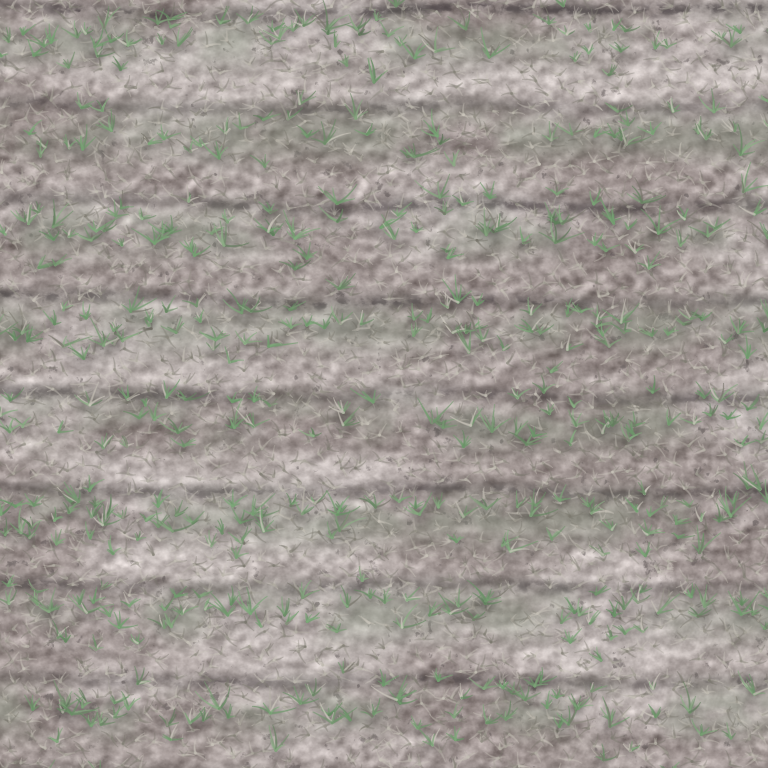
A WebGL 1 fragment shader for this texture:

```glsl
precision highp float;
// Furrowed dry soil with eight sparse rows of young grass, tyre marks and straw.
uniform vec2 u_resolution;

float hash(vec2 p) {
  return fract(sin(dot(p, vec2(127.1, 311.7))) * 43758.5453);
}

float noise(vec2 p) {
  vec2 i = floor(p), f = fract(p);
  f = f * f * (3.0 - 2.0 * f);
  return mix(mix(hash(i), hash(i + vec2(1, 0)), f.x),
             mix(hash(i + vec2(0, 1)), hash(i + vec2(1, 1)), f.x), f.y);
}

float fbm(vec2 p) {
  float sum = 0.0, amp = 0.5;
  for (int i = 0; i < 4; i++) {
    sum += amp * noise(p);
    p = mat2(1.6, 1.2, -1.2, 1.6) * p + 17.3;
    amp *= 0.5;
  }
  return sum;
}

// Smooth bump of the given width around zero.
float bump(float x, float width) {
  return exp(-x * x / (width * width));
}

// Coverage of a bent, tapering blade that grows from the origin along dir.
float blade(vec2 p, vec2 dir, float bend, float width, float soft) {
  float t = clamp(dot(p, dir) / dot(dir, dir), 0.0, 1.0);
  vec2 spine = dir * t + vec2(-dir.y, dir.x) * bend * t * (1.0 - t);
  float w = width * (1.0 - 0.7 * t);
  return 1.0 - smoothstep(w - soft, w + soft, length(p - spine));
}

// One fan of blades per grid cell; dry = 1 gives loose straw everywhere.
vec3 tufts(vec3 col, vec2 p, float cells, float seed, float dry) {
  vec2 g = p * cells;
  float soft = cells * max(0.0011, 0.8 / u_resolution.y);
  for (int j = 0; j < 3; j++) {
    for (int i = 0; i < 3; i++) {
      vec2 cell = floor(g) + vec2(float(i) - 1.0, 1.0 - float(j));
      vec2 key = cell + seed;
      vec2 root = cell + vec2(hash(key), hash(key + 7.3));
      float off = fract(root.y / cells * 8.0 - 0.1) - 0.5;
      float clump = smoothstep(0.15, 0.75, noise(root / cells * vec2(9, 8) + seed));
      float grow = mix(bump(off, 0.25) * (0.15 + 0.85 * clump), 0.85, dry);
      if (hash(key + 3.1) > grow) continue;
      vec2 q = g - root;
      // soft shade at the foot of the tuft
      col *= 1.0 - 0.13 * (1.0 - dry) * exp(-dot(q, q) * 9.0);
      for (int k = 0; k < 6; k++) {
        vec2 id = key * 1.7 + float(k) * 5.13;
        float a = hash(id), b = hash(id + 11.7), c = hash(id + 23.9);
        float angle = (a - 0.45) * mix(2.7, 5.0, dry);
        vec2 dir = vec2(sin(angle), cos(angle)) * mix(0.3, 0.88, b * b);
        float cover = blade(q, dir, (c - 0.5) * 0.7, cells * 0.0016, soft);
        vec3 green = mix(vec3(0.37, 0.47, 0.35), vec3(0.58, 0.71, 0.55), c);
        green = mix(green, vec3(0.43, 0.64, 0.43), 0.6 * hash(key + 31.0));
        vec3 straw = mix(vec3(0.47, 0.46, 0.42), vec3(0.80, 0.78, 0.74), smoothstep(0.2, 0.7, c));
        float pale = max(dry, step(0.8, hash(id + 41.0)));
        col = mix(col, mix(green, straw, pale), cover * mix(0.75, 0.42, dry));
      }
    }
  }
  return col;
}

void main() {
  vec2 p = gl_FragCoord.xy / u_resolution.y;

  // soil: broad tint, then crumbs lit from above
  float broad = fbm(p * vec2(5, 11));
  vec3 col = mix(vec3(0.60, 0.555, 0.545), vec3(0.74, 0.705, 0.695), smoothstep(0.25, 0.7, broad));
  vec2 q = p * vec2(48, 62);
  col += 0.42 * (fbm(q) - fbm(q + vec2(-0.25, 0.5)));
  col += 0.16 * (fbm(p * 110.0 + 4.0) - 0.47);

  // furrow position above each grass row, gently wavering
  float y = p.y * 8.0 - 0.39 + 0.14 * (noise(vec2(p.x * 5.0, p.y * 3.0)) - 0.5);
  float row = floor(y);
  float f = fract(y) - 0.5;
  float worn = hash(vec2(row, 4.7));

  // chevron tyre marks on the bank above the furrow
  float bank = smoothstep(0.03, 0.12, f) * (1.0 - smoothstep(0.32, 0.42, f));
  float lug = sin(6.2832 * (p.x * 44.0 + abs(f - 0.22) * 4.5 + 0.7 * noise(p * 25.0)));
  float pressed = smoothstep(0.35, 0.65, noise(vec2(p.x * 4.0, row * 3.7)));
  col += bank * (0.025 + 0.055 * lug * pressed * (0.3 + 0.7 * worn));

  // crumbling dark lip of the furrow with a smooth pale floor
  float crumbs = fbm(p * vec2(60, 85) + 9.0);
  float lip = bump(f + 0.12 * (crumbs - 0.5), 0.055);
  float broken = smoothstep(0.25, 0.65, noise(vec2(p.x * 7.0, row * 5.3)));
  float gap = lip * smoothstep(0.35, 0.58, crumbs) * (0.35 + 0.65 * broken) * (0.45 + 0.55 * worn);
  col *= 1.0 - 0.13 * bump(f, 0.09);
  col = mix(col, vec3(0.29, 0.26, 0.27), 0.8 * gap);
  col += 0.035 * bump(f + 0.15, 0.06);

  // scattered dark pits between clods
  col = mix(col, vec3(0.36, 0.33, 0.33), 0.55 * smoothstep(0.66, 0.8, fbm(p * 75.0 + 31.0)));

  // green tint under the rows, then straw and grass
  float off = fract(p.y * 8.0 - 0.1) - 0.5;
  float tint = bump(off, 0.27) * smoothstep(0.3, 0.65, fbm(p * vec2(13, 16) + 2.0));
  col = mix(col, vec3(0.56, 0.60, 0.53), 0.45 * tint);
  col = tufts(col, p, 46.0, 5.0, 1.0);
  col = tufts(col, p, 36.0, 19.0, 0.0);
  col = tufts(col, p, 22.0, 43.0, 0.0);

  gl_FragColor = vec4(clamp(col, 0.0, 1.0), 1.0);
}
```
